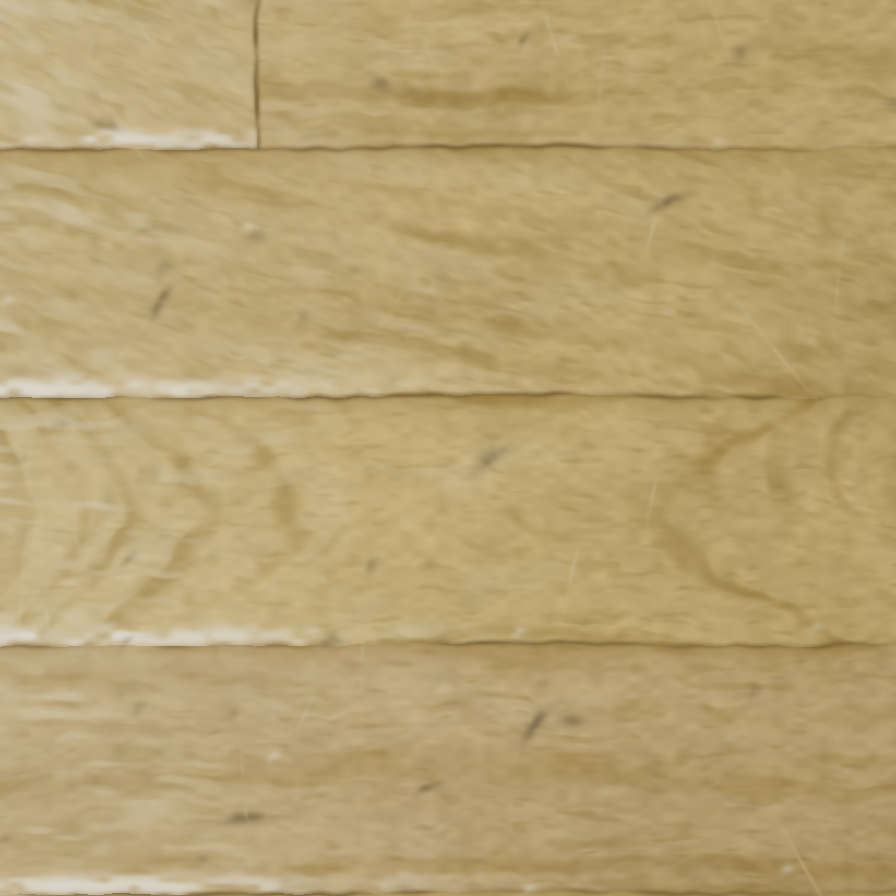
Write a WebGL 2 fragment shader that draws this texture.

```glsl
#version 300 es
precision highp float;
// Worn oak floor: four rows of horizontal planks with grain, glare, dents and scratches.
uniform vec2 u_resolution;
out vec4 outColor;

const float ROW_PITCH = 0.2772;              // plank height
const float ROW_OFFSET = 0.0045;             // lowest seam
const float JOINT_X = 0.287;                 // butt joint in the top row
const float SEAM_WIDTH = 0.0032;
const vec4 ROW_SLOPE = vec4(0.01, 0.03, 0.2, 0.0);
const float SHORT_PLANK_SLOPE = 0.36;
const vec2 CATHEDRAL = vec2(0.585, 0.425);   // saddle of the arched grain
const float ARCH_STEEPNESS = 0.19;
const float FLECKS = 0.085;                  // strength of the short mottled flecks
const int DENTS = 26;
const int SPECKS = 24;
const int SCRATCHES = 26;

const vec3 OAK = vec3(0.738, 0.650, 0.446);
const vec3 OAK_DARK = vec3(0.590, 0.480, 0.240);
const vec3 OAK_PALE = vec3(0.795, 0.752, 0.640);
const vec3 OAK_GREY = vec3(0.712, 0.620, 0.455);
const vec3 SEAM = vec3(0.440, 0.345, 0.180);
const vec3 DENT = vec3(0.390, 0.330, 0.220);
const vec3 GLARE = vec3(0.860, 0.850, 0.815);

float hash(vec2 p) {
  vec3 q = fract(p.xyx * 0.1031);
  q += dot(q, q.yzx + 33.33);
  return fract((q.x + q.y) * q.z);
}

float noise(vec2 p) {
  vec2 i = floor(p), f = fract(p);
  f = f * f * (3.0 - 2.0 * f);
  return mix(mix(hash(i), hash(i + vec2(1, 0)), f.x),
             mix(hash(i + vec2(0, 1)), hash(i + vec2(1, 1)), f.x), f.y);
}

float bump(float d, float width) {
  return exp(-d * d / (width * width));
}

// Soft, slightly bent stroke at a hashed place
float stroke(vec2 p, float seed, vec2 size, float angle) {
  p -= vec2(hash(vec2(seed, 1.7)), hash(vec2(seed, 8.3)));
  float c = cos(angle), s = sin(angle);
  vec2 q = vec2(c * p.x + s * p.y, c * p.y - s * p.x) / size;
  q.y += 0.3 * q.x * q.x;
  return exp(-dot(q, q));
}

vec3 wood(vec2 p, float row) {
  bool shortPlank = row > 2.5 && p.x < JOINT_X;
  float slope = shortPlank ? SHORT_PLANK_SLOPE : ROW_SLOPE[int(clamp(row, 0.0, 3.0))];
  float wobble = 0.016 * (noise(p * vec2(6.0, 9.0) + row * 17.0) - 0.5)
               + 0.008 * (noise(p * vec2(21.0, 28.0) + row * 5.0) - 0.5)
               + 0.004 * (noise(p * vec2(60.0, 50.0)) - 0.5);
  // Height across the grain: straight or slanted fibres, arched rings in one row
  float across = p.y + slope * p.x + wobble;
  float ring = across;
  if (row == 1.0) {
    vec2 d = p - CATHEDRAL;
    ring = 5.0 * (ARCH_STEEPNESS * d.x * d.x - d.y * d.y) + 1.6 * wobble;
  }
  vec2 shift = vec2(row * 31.0 + (shortPlank ? 13.0 : 0.0), row * 7.0);
  float bands = noise(vec2(p.x * 2.0, ring * 48.0) + shift);
  float streaks = noise(vec2(p.x * 14.0, mix(ring, across, 0.3) * 90.0) + shift);
  float fibres = noise(vec2(p.x * 38.0, across * 125.0) + shift);
  float flecks = noise(vec2(p.x * 75.0, across * 150.0) + shift) * 0.6
               + noise(p * vec2(48.0, 70.0) + shift) * 0.4;
  float cloud = noise(p * vec2(4.0, 9.0) + 20.0);
  float broken = smoothstep(0.1, 0.85, noise(p * vec2(17.0, 30.0) + 8.0));

  vec3 col = mix(OAK, OAK_GREY, row == 0.0 ? 0.9 : 0.3 * hash(vec2(row, 4.0)));
  float bandStrength = row == 1.0 || row == 3.0 ? 0.75 : 0.48;
  col = mix(col, OAK_DARK, bandStrength * (0.35 + 0.65 * broken) * smoothstep(0.5, 0.95, bands));
  col = mix(col, OAK_PALE, 0.35 * broken * smoothstep(0.6, 0.1, bands) * (1.0 - 0.7 * p.x));
  col = mix(col, OAK_DARK, 0.38 * broken * smoothstep(0.5, 0.95, streaks));
  col = mix(col, OAK_DARK, 0.26 * smoothstep(0.65, 0.98, fibres));
  col += FLECKS * (flecks - 0.5) + 0.05 * (cloud - 0.5);
  // Pale sheen on the left, catching the raised fibres
  float sheen = 1.0 - smoothstep(-0.05, 0.7, p.x);
  float raised = smoothstep(0.45, 0.95, noise(vec2(p.x * 26.0, across * 100.0) + shift + 50.0));
  col = mix(col, OAK_PALE, sheen * (0.18 + 0.2 * cloud + 0.55 * raised * (0.3 + 0.7 * broken)));
  return col * mix(vec3(1.015), vec3(0.965, 0.96, 0.925), smoothstep(0.2, 1.0, p.x));
}

void main() {
  vec2 p = gl_FragCoord.xy / u_resolution.y;
  float px = 1.0 / u_resolution.y;
  float y = p.y - ROW_OFFSET + 0.005 * (noise(vec2(p.x * 11.0, 2.0)) - 0.5)
          + 0.003 * (noise(vec2(p.x * 45.0, 6.0)) - 0.5);
  float row = floor(y / ROW_PITCH);
  float above = y - row * ROW_PITCH;
  float below = ROW_PITCH - above;
  vec3 col = wood(p, row);

  // Seams: brown shade under the edge and a faint, broken line
  float seamId = floor(y / ROW_PITCH + 0.5);
  float seamNoise = noise(vec2(p.x * 26.0, seamId * 5.0)) * 0.5 + noise(vec2(p.x * 6.0, seamId * 3.0)) * 0.5;
  float lineWidth = max(SEAM_WIDTH, px);
  col = mix(col, OAK_DARK, (0.15 + 0.55 * seamNoise) * exp(-below / 0.014));
  col = mix(col, SEAM, 0.7 * smoothstep(0.15, 0.85, seamNoise) * bump(min(above, below), lineWidth));
  float joint = step(2.5, row) * bump(p.x - JOINT_X - 0.004 * (noise(vec2(p.y * 45.0, 1.0)) - 0.5), lineWidth);
  col = mix(col, SEAM, joint * (0.3 + 0.5 * noise(vec2(p.y * 50.0, 3.0))));

  // Window glare: ragged patches along the rounded upper side of each seam
  float patchy = noise(vec2(p.x * 13.0, row * 9.0)) * 0.5 + noise(p * vec2(60.0, 110.0)) * 0.5;
  float fade = 1.0 - smoothstep(0.1, 0.65, p.x);
  if (row > 2.5) fade *= 1.0 - 0.8 * step(JOINT_X, p.x);
  float edge = bump(above - 0.010, 0.004 + 0.012 * patchy);
  col = mix(col, GLARE, 0.9 * edge * fade * smoothstep(0.2, 0.75, patchy));

  // Wear: dark dents, bright specks and faint steep scratches
  for (int i = 0; i < DENTS; i++) {
    float s = float(i) + 3.0, r = hash(vec2(s, 5.1));
    vec2 size = vec2(mix(0.008, 0.022, r * r), mix(0.004, 0.008, hash(vec2(s, 2.9))));
    float ragged = 0.5 + 0.6 * noise(p * 110.0);
    col = mix(col, DENT, ragged * mix(0.15, 0.7, r) * stroke(p, s, size, mix(-0.2, 1.1, hash(vec2(s, 6.4)))));
  }
  for (int i = 0; i < SPECKS; i++) {
    float s = float(i) + 60.0, r = hash(vec2(s, 5.1));
    col = mix(col, GLARE, mix(0.1, 0.6, r * r) * stroke(p, s, vec2(0.008, 0.005), 0.4 * r));
  }
  float worn = smoothstep(0.2, 0.8, noise(p * 55.0 + 30.0));
  for (int i = 0; i < SCRATCHES; i++) {
    float s = float(i) + 120.0, r = hash(vec2(s, 5.1));
    col = mix(col, OAK_PALE, 0.35 * worn * stroke(p, s, vec2(mix(0.02, 0.06, r), max(0.0025, px)), mix(0.9, 2.3, r)));
  }
  outColor = vec4(clamp(col, 0.0, 1.0), 1.0);
}
```
